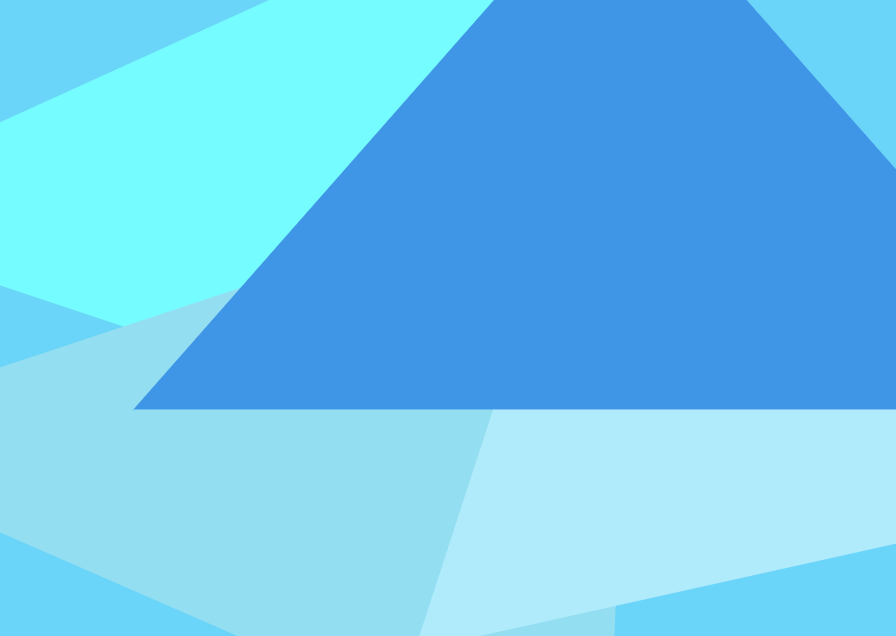
Reproduce this background procedurally as a WebGL 1 fragment shader.

```glsl
precision highp float;
// Flat overlapping facets in cool blues: a cyan sheet, two pale bands and a
// large blue triangle in front. Each facet is an intersection of half-planes,
// with coordinates in units of the canvas height and the origin at lower left.

uniform vec2 u_resolution;

const vec3 SKY  = vec3(0.42, 0.83, 0.975);
const vec3 CYAN = vec3(0.46, 0.99, 1.00);
const vec3 TEAL = vec3(0.58, 0.87, 0.945);
const vec3 ICE  = vec3(0.69, 0.92, 0.99);
const vec3 BLUE = vec3(0.25, 0.59, 0.90);

const float BASE_Y = 0.3562;       // bottom edge of the triangle
const float CYAN_RIGHT = 0.90;     // sheet ends hidden behind the triangle
const float ICE_TOP = 0.60;        // band ends hidden behind the triangle
const float EDGE_SOFTNESS = 1.0;   // edge width in screen samples

// Signed distance to the line a-b, positive on the left when going a to b.
float side(vec2 p, vec2 a, vec2 b) {
    vec2 d = normalize(b - a);
    return d.x * (p.y - a.y) - d.y * (p.x - a.x);
}

// Smooth-edged coverage from a distance that is positive inside.
float coverage(float dist) {
    return clamp(dist * u_resolution.y / EDGE_SOFTNESS + 0.5, 0.0, 1.0);
}

float cyanSheet(vec2 p) {
    float upper = side(p, vec2(0.4231, 1.0), vec2(0.0, 0.8077));
    float lower = side(p, vec2(0.0, 0.5513), vec2(0.1923, 0.4872));
    return min(min(upper, lower), CYAN_RIGHT - p.x);
}

float tealBand(vec2 p) {
    float upper = side(p, vec2(0.3755, 0.5467), vec2(0.0, 0.4222));
    float lower = side(p, vec2(0.0, 0.1630), vec2(0.3736, 0.0));
    float right = side(p, vec2(0.9661, 0.0), vec2(0.9680, 0.0476));
    return min(min(upper, lower), right);
}

float iceBand(vec2 p) {
    float left = side(p, vec2(0.7756, 0.3571), vec2(0.6593, 0.0));
    float lower = side(p, vec2(0.7546, 0.0), vec2(1.4066, 0.1447));
    return min(min(left, lower), ICE_TOP - p.y);
}

float blueTriangle(vec2 p) {
    float left = side(p, vec2(0.7766, 1.0), vec2(0.2097, BASE_Y));
    float right = side(p, vec2(1.4066, 0.7363), vec2(1.1740, 1.0));
    return min(min(left, right), p.y - BASE_Y);
}

void main() {
    vec2 p = gl_FragCoord.xy / u_resolution.y;

    // Layers from back to front
    vec3 color = SKY;
    color = mix(color, CYAN, coverage(cyanSheet(p)));
    color = mix(color, TEAL, coverage(tealBand(p)));
    color = mix(color, ICE, coverage(iceBand(p)));
    color = mix(color, BLUE, coverage(blueTriangle(p)));

    gl_FragColor = vec4(color, 1.0);
}
```
